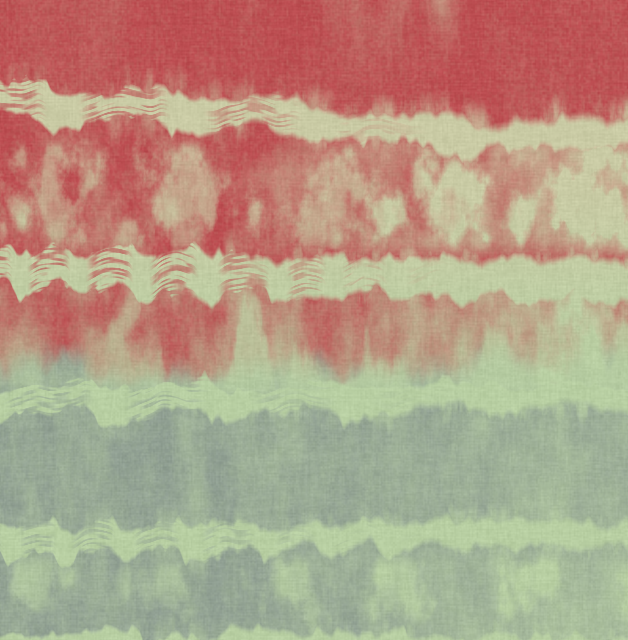
This texture is drawn by a Shadertoy shader. Its source:

```glsl
const float TAU = 6.28319;
const float PLEAT_WIDTH = 0.205;
const vec3 RED_DYE = vec3(0.735, 0.30, 0.315);
const vec3 SAGE_DYE = vec3(0.56, 0.62, 0.57);
const vec3 WARM_CLOTH = vec3(0.79, 0.795, 0.645);
const vec3 GREEN_CLOTH = vec3(0.72, 0.81, 0.635);

// Each tied row: height, tilt, half thickness, strand strength
const vec4 ROWS[5] = vec4[5](
    vec4(0.838, -0.050, 0.023, 0.60),
    vec4(0.577, -0.016, 0.029, 0.65),
    vec4(0.374, 0.008, 0.021, 0.50),
    vec4(0.156, 0.010, 0.021, 0.45),
    vec4(-0.010, 0.004, 0.014, 0.0));

float hash(vec2 p) {
    return fract(sin(dot(p, vec2(127.1, 311.7))) * 43758.55);
}

float noise(vec2 p) {
    vec2 i = floor(p), f = fract(p);
    f = f * f * (3.0 - 2.0 * f);
    return mix(mix(hash(i), hash(i + vec2(1, 0)), f.x),
               mix(hash(i + vec2(0, 1)), hash(i + vec2(1, 1)), f.x), f.y);
}

float fbm(vec2 p) {
    float sum = 0.0, amp = 0.5;
    for (int i = 0; i < 5; i++) {
        sum += amp * noise(p);
        p = p * 2.03 + 17.3;
        amp *= 0.5;
    }
    return sum;
}

float zone(float y, float low, float high, float soft) {
    return smoothstep(low - soft, low + soft, y) * (1.0 - smoothstep(high - soft, high + soft, y));
}

// Undyed row with gathered pleats, feathered edges and dyed strands
float tiedRow(vec2 uv, vec4 row, float seed) {
    float x = uv.x + 0.035 * (noise(vec2(uv.x * 7.0, seed)) - 0.5);
    float width = PLEAT_WIDTH * (1.0 - 0.5 * mod(seed, 2.0));
    float phase = fract((x - 0.085 - 0.04 * seed) / width);
    float rise = smoothstep(0.0, 0.75, phase) * (1.0 - smoothstep(0.8, 1.0, phase));
    float knot = 1.0 - zone(phase, 0.22, 0.82, 0.09);
    float v = uv.y - row.x - row.y * smoothstep(0.0, 0.9, uv.x) - 0.018 * (rise - 0.5) * (1.1 - 0.7 * uv.x);
    float side = step(0.0, v);
    float spikes = pow(noise(vec2(uv.x * 95.0, seed * 9.0 + side * 4.0 + uv.y * 9.0)), 2.0);
    float tufts = fbm(vec2(uv.x * 24.0, seed * 5.0 + side * 3.0 + uv.y * 4.0));
    float edge = abs(v) - row.z - 0.015 * spikes - 0.034 * tufts + 0.021 - 0.006 * knot;
    float soft = mix(0.0045, 0.013, uv.x);
    float body = 1.0 - smoothstep(-soft, soft, edge);
    float wisps = fbm(vec2(uv.x * 55.0, uv.y * 11.0 + seed));
    float halo = (1.0 - smoothstep(0.0, 0.05, edge)) * smoothstep(0.3, 0.75, wisps) * (0.35 + 0.5 * uv.x);
    float bend = 0.005 * sin(uv.x * 60.0 + seed) + 0.004 * noise(vec2(uv.x * 50.0, 2.0));
    float strand = noise(vec2(uv.x * 42.0, (v + bend) * 300.0 + seed * 8.0));
    strand = smoothstep(0.42, 0.85, strand + 0.25 * (wisps - 0.4));
    strand *= (1.0 - knot) * (1.0 - smoothstep(0.15, 0.8, uv.x));
    return max(body * (1.0 - row.w * strand), halo);
}

// Row of irregular pale blooms, one per cell
float blooms(vec2 uv, float height, float period, float shift, vec2 radius, float seed) {
    float cell = floor((uv.x - shift) / period + 0.5);
    vec2 jitter = vec2(hash(vec2(cell, seed)), hash(vec2(seed, cell + 3.0))) - 0.5;
    vec2 q = uv - vec2(shift + cell * period, height) - jitter * vec2(0.2 * period, 0.03);
    float ragged = fbm(uv * vec2(36.0, 21.0) + seed) - 0.48;
    float d = length(q / radius) + 2.8 * ragged;
    return (1.0 - smoothstep(0.25, 1.3, d)) * (0.85 + 0.4 * jitter.y);
}

// Pale streaky plumes climbing from a tied row
float plumes(vec2 uv, float base, float shift, float reach) {
    float wobble = 0.11 * (fbm(uv * vec2(11.0, 9.0)) - 0.48);
    float spike = pow(0.5 + 0.5 * cos(TAU * (uv.x + wobble - shift) / 0.197), 2.0);
    float streak = fbm(vec2(uv.x * 36.0, uv.y * 9.0)) - 0.48;
    float top = base + reach * spike * (0.6 + 0.8 * noise(vec2(uv.x * 8.0, 4.0))) + 0.2 * streak;
    return (1.0 - smoothstep(top - 0.03, top + 0.035, uv.y)) * smoothstep(base - 0.03, base, uv.y);
}

// How far the dye has been kept out of the cloth, by section
float washedOut(vec2 uv) {
    float streak = fbm(vec2(uv.x * 13.0, uv.y * 4.0));
    float blotch = fbm(uv * vec2(26.0, 18.0) + 5.0) - 0.48;
    float drip = fbm(vec2(uv.x * 38.0, uv.y * 9.0)) - 0.48;
    float right = smoothstep(0.3, 1.0, uv.x);
    float pale = 0.06 + 0.25 * (streak - 0.45);
    float crown = smoothstep(0.86, 1.02, uv.y) * zone(uv.x, 0.24, 0.82, 0.1);
    pale += crown * smoothstep(0.3, 0.75, streak) * 0.55;
    float upper = zone(uv.y, 0.605, 0.785, 0.025);
    float bloom = max(blooms(uv, 0.685, 0.209, 0.095, vec2(0.068, 0.075), 2.0),
                      0.9 * blooms(uv, 0.655, 0.105, 0.09, vec2(0.027, 0.045), 6.0));
    pale += upper * (0.62 * bloom + 0.55 * right + 0.08 + 0.75 * blotch + 0.4 * drip);
    float middle = zone(uv.y, 0.39, 0.56, 0.02);
    float sink = 1.0 - smoothstep(0.40, 0.54, uv.y);
    pale += middle * (0.2 + 0.22 * sink + 0.45 * right + 0.6 * blotch + 0.6 * drip);
    float plume = plumes(uv, 0.395, 0.385, 0.11) * smoothstep(-0.1, 0.4, uv.x);
    pale = mix(pale, 0.95, 0.85 * plume);
    float lower = 1.0 - smoothstep(0.34, 0.38, uv.y);
    pale += lower * (0.1 + 0.25 * right + 0.5 * blotch + 0.5 * drip);
    float hem = blooms(uv, 0.085, 0.193, 0.07, vec2(0.05, 0.055), 11.0);
    pale += (1.0 - smoothstep(0.11, 0.15, uv.y)) * (0.5 * hem + 0.22 * right);
    return clamp(pale, 0.0, 1.0);
}

// Fine horizontal and vertical threads with slight slubs
float weave(vec2 uv) {
    float threads = noise(uv * vec2(60.0, 400.0)) + noise(uv * vec2(400.0, 60.0)) - 1.0;
    return 0.03 * threads + 0.03 * (noise(uv * 330.0) - 0.5);
}

void mainImage(out vec4 fragColor, in vec2 fragCoord) {
    vec2 uv = fragCoord / iResolution.xy;
    float pale = washedOut(uv);
    for (int i = 0; i < 5; i++) pale = max(pale, tiedRow(uv, ROWS[i], float(i)));

    // Red runs down into sage along a ragged front
    float front = 0.428 + 0.10 * (fbm(vec2(uv.x * 18.0, uv.y * 9.0)) - 0.48);
    vec3 dye = mix(SAGE_DYE, RED_DYE, smoothstep(front - 0.025, front + 0.03, uv.y));
    vec3 cloth = mix(GREEN_CLOTH, WARM_CLOTH, smoothstep(0.38, 0.75, uv.y));
    float grain = noise(uv * vec2(260.0, 220.0)) - 0.5;
    pale = clamp(pale + 0.18 * grain * (1.0 - pale), 0.0, 1.0);
    fragColor = vec4(mix(dye, cloth, pale) + weave(uv), 1.0);
}
```
